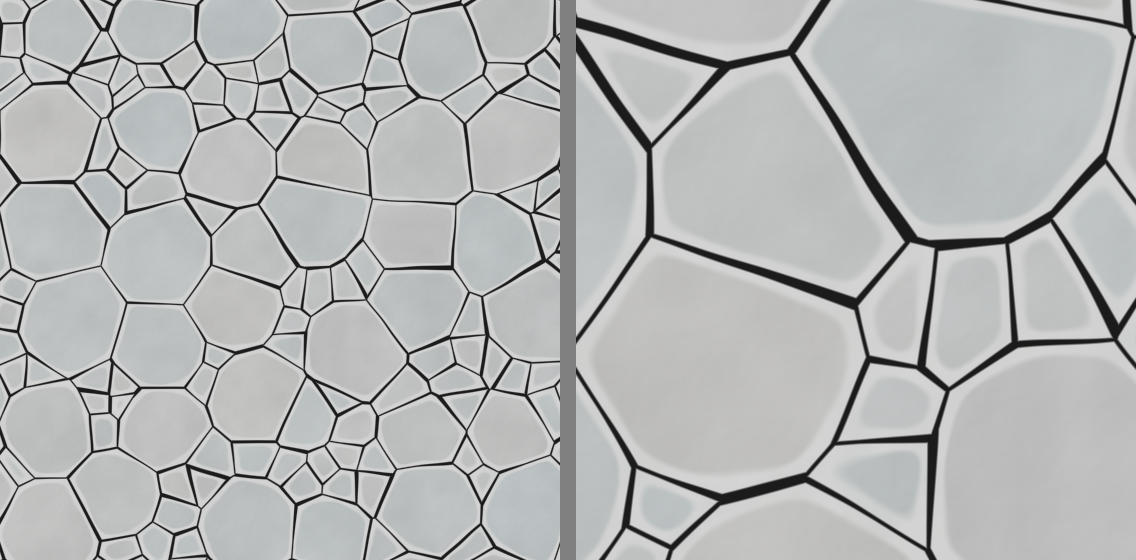
Left, the full canvas; right, a detail of the centre.
Give the GLSL for this texture, as a Shadertoy shader.

```glsl
const float BIG_CELL = 0.167;                  // spacing of the large stones
const float SMALL_CELL = 0.05;                 // spacing of the filler stones
const vec2 BIG_RADIUS = vec2(0.050, 0.086);
const float SMALL_RADIUS = 0.018;
const float CLEARANCE = 0.011;                 // fillers keep off large stones
const float SKIPPED = 0.2;                     // share of fillers left out
const vec2 HALF_GAP = vec2(0.0009, 0.0029);
const float TAPER = 0.07;                      // change of gap along a joint
const float RIM_WIDTH = 0.0088;
const float CORNER_WEAR = 220.0;               // lower means rounder rims
const float GRAIN = 0.045;
const vec3 JOINT = vec3(0.105);
const vec3 COOL_FACE = vec3(0.727, 0.748, 0.754);
const vec3 WARM_FACE = vec3(0.750, 0.748, 0.743);
const vec3 RIM = vec3(0.825, 0.828, 0.824);
const int BIG_COUNT = 9;
const int MAX_SITES = 34;

vec3 hash3(ivec2 cell, int seed) {
    uvec3 v = uvec3(ivec3(cell, seed) + 4096);
    v = v * 1664525u + 1013904223u;
    v.x += v.y * v.z; v.y += v.z * v.x; v.z += v.x * v.y;
    v ^= v >> 16u;
    v.x += v.y * v.z; v.y += v.z * v.x; v.z += v.x * v.y;
    return vec3(v >> 8u) / 16777216.0;
}

float noise(vec2 p) {
    ivec2 c = ivec2(floor(p));
    vec2 f = fract(p);
    f = f * f * (3.0 - 2.0 * f);
    float low = mix(hash3(c, 7).x, hash3(c + ivec2(1, 0), 7).x, f.x);
    float high = mix(hash3(c + ivec2(0, 1), 7).x, hash3(c + ivec2(1, 1), 7).x, f.x);
    return mix(low, high, f.y);
}

float relief(vec2 p) {
    return 0.55 * noise(p * 45.0) + 0.3 * noise(p * 95.0 + 13.0) + 0.2 * noise(p * 210.0 + 31.0);
}

// Each site is a centre and a radius
vec3 bigSite(ivec2 cell) {
    vec3 h = hash3(cell, 1);
    return vec3((vec2(cell) + 0.5 + 0.56 * (h.xy - 0.5)) * BIG_CELL,
                mix(BIG_RADIUS.x, BIG_RADIUS.y, sqrt(h.z)));
}

vec3 smallSite(ivec2 cell) {
    vec3 h = hash3(cell, 2);
    return vec3((vec2(cell) + 0.5 + 0.8 * (h.xy - 0.5)) * SMALL_CELL, SMALL_RADIUS * h.z);
}

float power(vec2 p, vec3 site) {
    vec2 d = p - site.xy;
    return dot(d, d) - site.z * site.z;
}

// Half width of the joint between two stones, the same from both sides
float halfGap(vec2 p, vec2 a, vec2 b) {
    vec3 h = hash3(ivec2(floor((a + b) * 2048.0)), 3);
    vec2 n = normalize(b - a);
    n *= n.x < 0.0 ? -1.0 : 1.0;
    float along = dot(p - 0.5 * (a + b), vec2(-n.y, n.x));
    float gap = mix(HALF_GAP.x, HALF_GAP.y, h.x * h.x) + (h.y - 0.5) * TAPER * along;
    return clamp(gap, HALF_GAP.x * 0.8, HALF_GAP.y * 1.8);
}

void mainImage(out vec4 fragColor, in vec2 fragCoord) {
    vec2 uv = fragCoord / iResolution.y;
    float pixel = 1.0 / iResolution.y;
    vec2 p = uv + 0.003 * (vec2(noise(uv * 20.0), noise(uv * 20.0 + 57.0)) - 0.5);

    // Gather large stones, then the fillers lying clear of them
    vec3 sites[MAX_SITES];
    int count = 0;
    ivec2 home = ivec2(floor(p / BIG_CELL));
    for (int y = -1; y <= 1; y++)
        for (int x = -1; x <= 1; x++) sites[count++] = bigSite(home + ivec2(x, y));
    home = ivec2(floor(p / SMALL_CELL));
    for (int y = -2; y <= 2; y++)
        for (int x = -2; x <= 2; x++) {
            ivec2 cell = home + ivec2(x, y);
            vec3 s = smallSite(cell);
            bool keep = hash3(cell, 4).x > SKIPPED;
            for (int i = 0; i < BIG_COUNT; i++)
                keep = keep && distance(s.xy, sites[i].xy) > sites[i].z + CLEARANCE;
            if (keep) sites[count++] = s;
        }

    // The stone that owns this point
    int own = 0;
    for (int i = 1; i < count; i++)
        if (power(p, sites[i]) < power(p, sites[own])) own = i;
    vec3 stone = sites[own];

    // Sharp distance to the joint and a worn one for the rim
    float edge = 1.0, wear = 0.0, ownPower = power(p, stone);
    for (int i = 0; i < count; i++) {
        if (i == own) continue;
        float d = (power(p, sites[i]) - ownPower) / (2.0 * distance(stone.xy, sites[i].xy));
        if (d < 0.04) {
            d -= halfGap(p, stone.xy, sites[i].xy);
            edge = min(edge, d);
            wear += exp(-CORNER_WEAR * d);
        }
    }
    float worn = -log(max(wear, 0.00001)) / CORNER_WEAR;

    // Face with mottling and grain lit from the upper left
    vec3 tint = hash3(ivec2(floor(stone.xy * 2048.0)), 5);
    vec3 color = mix(COOL_FACE, WARM_FACE, tint.x) + 0.012 * (tint.y - 0.5);
    color += 0.035 * (noise(uv * 14.0) - 0.5) + 0.02 * (noise(uv * 38.0 + 5.0) - 0.5);
    float slope = relief(uv) - relief(uv + vec2(-0.0018, 0.0018));

    // Chipped pale rim, then the dark joint
    float width = RIM_WIDTH * (0.6 + 0.8 * noise(uv * 28.0 + 3.0));
    float rim = 1.0 - smoothstep(0.45 * width, width, worn);
    color = mix(color, RIM, rim * (0.8 + 0.25 * noise(uv * 60.0)));
    color += GRAIN * slope * (1.0 - 0.5 * rim);
    color = mix(JOINT, color, smoothstep(-0.6 * pixel, 0.6 * pixel + 0.0009, edge));
    fragColor = vec4(color, 1.0);
}
```
